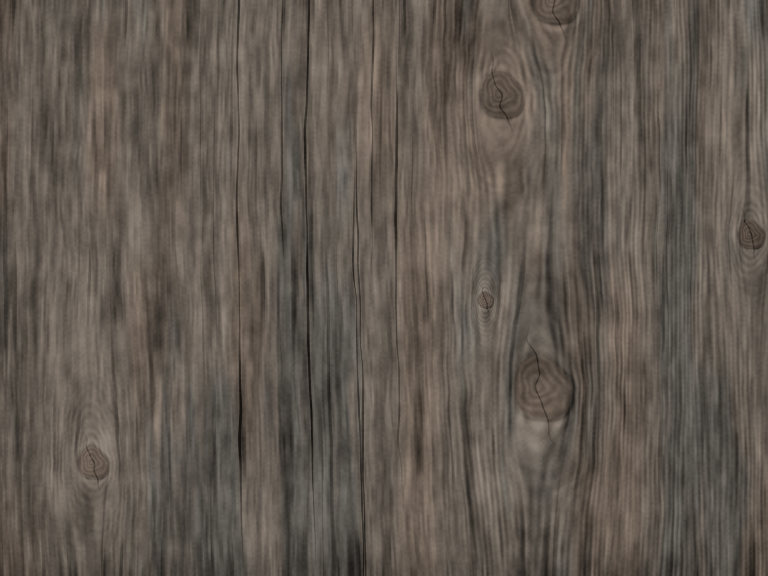
Write a Shadertoy shader that draws this texture.

```glsl
#define DARK vec3(0.19, 0.17, 0.15)
#define LIGHT vec3(0.49, 0.45, 0.41)
#define COOL_TINT vec3(0.95, 1.0, 1.03)
#define RED_TINT vec3(1.03, 0.985, 0.96)
#define BASE_TONE 0.74
#define CRACK_WIDTH 0.0024
#define CRACKS 14
#define KNOTS 6

// Knots: centre and radius, in units of the canvas height
const vec3 knots[KNOTS] = vec3[KNOTS](
    vec3(0.868, 0.835, 0.040), vec3(0.937, 0.326, 0.056),
    vec3(0.842, 0.479, 0.014), vec3(0.160, 0.196, 0.028),
    vec3(1.302, 0.592, 0.024), vec3(0.960, 1.000, 0.042));

float hash(vec2 p) {
    return fract(sin(dot(p, vec2(127.1, 311.7))) * 43758.5453);
}

float noise(vec2 p) {
    vec2 i = floor(p), f = fract(p);
    f = f * f * (3.0 - 2.0 * f);
    return mix(mix(hash(i), hash(i + vec2(1, 0)), f.x),
               mix(hash(i + vec2(0, 1)), hash(i + vec2(1, 1)), f.x), f.y);
}

// Noise centred on zero, soft and with crisp borders
float wave(vec2 p) { return noise(p) - 0.5; }
float patches(vec2 p) { return smoothstep(0.28, 0.72, noise(p)) - 0.5; }

// Fibres drawn out along the trunk, from broad bands to hairs
float fibres(vec2 g) {
    g.x += 0.004 * wave(g * vec2(50.0, 17.0));
    return 0.17 * wave(g * vec2(9.0, 0.9))
         + 0.14 * patches(g * vec2(33.0, 3.4) + 7.0)
         + 0.17 * patches(g * vec2(75.0, 6.5) + 13.0)
         + 0.30 * wave(g * vec2(135.0, 10.0) + 19.0)
         + 0.36 * wave(g * vec2(250.0, 22.0) + 41.0);
}

// Thin broken dark lines where a stretched noise crosses its middle
float hairlines(vec2 g) {
    float line = 1.0 - smoothstep(0.0, 0.10, abs(wave(g * vec2(48.0, 1.5) + 61.0)));
    return line * smoothstep(0.35, 0.75, noise(g * vec2(30.0, 5.0) + 71.0));
}

// Tapered splits, gathered near the middle of the board; a few run far
float cracks(vec2 g) {
    float cover = 0.0;
    for (int i = 0; i < CRACKS; i++) {
        float id = float(i);
        float x = mix(0.43, 0.77, (id + hash(vec2(id, 3.0))) / float(CRACKS));
        float mid = hash(vec2(id, 8.0));
        float size = hash(vec2(id, 5.0));
        float reach = mix(0.10, 0.85, size * size);
        float taper = smoothstep(0.0, 0.25, reach - abs(g.y - mid));
        x += 0.009 * wave(vec2(g.y * 2.5, id)) + 0.004 * wave(vec2(g.y * 17.0, id + 30.0));
        float swell = noise(vec2(g.y * 8.0, id + 60.0));
        float width = CRACK_WIDTH * taper * (0.1 + swell);
        float line = 1.0 - smoothstep(width * 0.4, width + 0.0013, abs(g.x - x));
        cover = max(cover, line * taper * mix(0.35, 1.0, size) * (0.5 + 0.5 * swell));
    }
    return cover;
}

void mainImage(out vec4 fragColor, in vec2 fragCoord) {
    vec2 p = fragCoord / iResolution.y;
    vec2 edge = fragCoord / iResolution.xy - 0.5;

    // Bend the grain round each knot and gather the knot shading
    vec2 grain = p;
    grain.x += 0.018 * wave(p * vec2(3.0, 1.6)) + 0.005 * wave(p * vec2(14.0, 9.0));
    float knotTone = 0.0, heart = 0.0, halo = 0.0;
    for (int i = 0; i < KNOTS; i++) {
        float r = knots[i].z;
        vec2 d = p - knots[i].xy;
        vec2 rough = d + 0.28 * r * vec2(wave(d / r * 1.3 + 5.0), wave(d / r * 1.3 + 25.0));
        vec2 tall = rough * vec2(1.0, 0.42);
        float bend = 1.3 * r * r;
        grain.x -= d.x * bend / (dot(tall, tall) + bend);

        float rho = length(rough) / r;
        float inside = 1.0 - smoothstep(0.88, 1.0, rho);
        float rim = exp(-pow((rho - 1.0) / 0.08, 2.0)) * (0.1 + noise(d / r * 1.5));
        float collar = exp(-pow((rho - 1.22) / 0.14, 2.0));
        float rings = sin(rho * 22.0 + 7.0 * noise(d / r * 2.5)) * inside;
        float arch = length(tall) / r;
        float arches = sin(arch * 23.0 + 9.0 * noise(p * vec2(26.0, 17.0)));
        arches *= exp(-arch * 0.9) * (1.0 - inside) * (0.3 + noise(p * 35.0));
        float split = abs(d.x + 0.25 * d.y + 0.35 * r * wave(vec2(d.y / r * 2.0, r * 90.0)));
        float check = (1.0 - smoothstep(0.0003, 0.0024, split)) * (1.0 - smoothstep(0.8, 2.2, rho));

        knotTone += 0.10 * rings + 0.20 * arches + 0.10 * collar
                  - 0.45 * rim - 0.26 * inside - 0.40 * check;
        heart = max(heart, inside);
        halo = max(halo, exp(-pow(d.x / (1.5 * r), 2.0) - pow(d.y / (4.5 * r), 2.0)));
    }

    // Weathered tone: fibres, smears, fine growth lines and pores
    float calm = 1.0 - 0.6 * heart;
    float tone = BASE_TONE + fibres(grain) * calm - 0.24 * hairlines(grain) * calm;
    tone += 0.16 * wave(p * vec2(21.0, 13.0) + 3.0) + 0.24 * wave(p * vec2(85.0, 42.0));
    tone += 0.12 * wave(p * 230.0);
    float growth = sin(grain.x * 720.0 + 14.0 * noise(grain * vec2(25.0, 2.5)));
    growth *= noise(grain * vec2(40.0, 6.0) + 33.0);
    tone += 0.16 * growth * calm * smoothstep(0.70, 0.85, p.x);
    float pores = noise(grain * vec2(110.0, 4.0) + 53.0);
    tone -= 0.30 * calm * smoothstep(0.74, 0.92, pores);

    // Grey stained streaks
    float stain = noise(grain * vec2(13.0, 1.6) + 90.0) + 0.5 * wave(grain * vec2(65.0, 7.0));
    stain = smoothstep(0.5, 0.85, stain) * calm;
    tone -= 0.14 * stain;

    // Knots, splits and shade toward the borders
    tone += halo * (0.03 + 0.30 * wave(p * vec2(28.0, 22.0) + 80.0));
    tone += knotTone;
    tone -= 0.90 * cracks(grain);
    tone += 0.05 - 0.32 * dot(edge, edge) - 0.14 * (1.0 - smoothstep(0.0, 0.05, p.y));

    vec3 color = mix(DARK, LIGHT, clamp(tone, -0.35, 1.2));
    float warmth = smoothstep(0.4, 0.8, noise(grain * vec2(16.0, 2.5) + 130.0));
    color *= mix(vec3(1.0), RED_TINT, max(warmth * 0.8, heart));
    color *= mix(vec3(1.0), COOL_TINT, stain);
    fragColor = vec4(color, 1.0);
}
```
